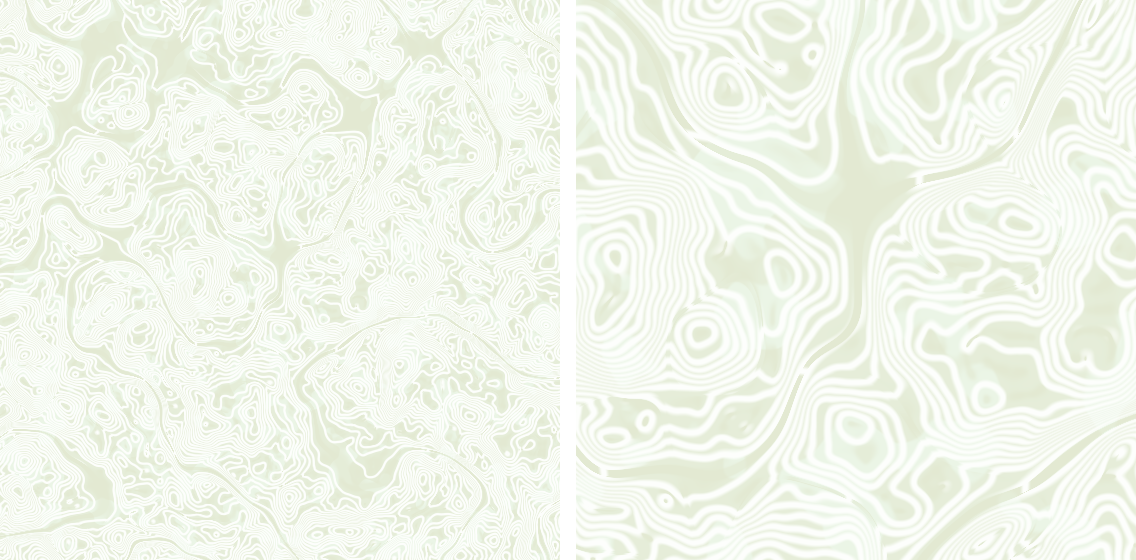
Left, the full canvas; right, a detail of the centre.
This pattern is drawn by a Shadertoy shader. Its source:

```glsl
// Pale topographic map: dense white contour lines of rugged terrain over soft green ground.
// Creased gradient noise carves a branching valley net with narrow floors; finer octaves
// ripple the slopes. Lines keep a constant width, narrowed only where they would merge.

const vec3 LINE_WHITE  = vec3(0.992, 0.998, 0.988);
const vec3 OLIVE_FLOOR = vec3(0.890, 0.915, 0.825);
const vec3 SLOPE_GREEN = vec3(0.900, 0.930, 0.850);
const vec3 MINT_COVER  = vec3(0.920, 0.960, 0.900);

const float LINE_HALF_WIDTH = 0.0021;  // in canvas units
const float LINE_SOFTNESS   = 0.0014;
const float LINE_MAX_SHARE  = 0.38;    // half width as a share of the line spacing
const float SLOPE_STEP      = 0.0007;  // spacing for the finite differences

const float MAIN_SCALE   = 4.4;        // features per canvas side
const float BRANCH_SCALE = 10.5;
const float SPUR_SCALE   = 21.0;
const float RIPPLE_SCALE = 42.0;
const float MAIN_RISE    = 27.0;       // heights in contour levels
const float BRANCH_RISE  = 17.0;
const float SPUR_RISE    = 5.5;
const float RIPPLE_RISE  = 2.1;
const float TILT_RISE    = 6.0;
const float MAIN_FLOOR   = 0.007;      // flat part of the valleys, in noise units
const float BRANCH_FLOOR = 0.008;

vec2 hash2(vec2 p) {
    vec2 q = vec2(dot(p, vec2(127.1, 311.7)), dot(p, vec2(269.5, 183.3)));
    return fract(sin(q) * 43758.5453) * 2.0 - 1.0;
}

// Gradient noise, roughly -0.7 to 0.7
float noise(vec2 p) {
    vec2 i = floor(p), f = p - i;
    vec2 u = f * f * f * (f * (f * 6.0 - 15.0) + 10.0);
    float a = dot(hash2(i), f);
    float b = dot(hash2(i + vec2(1, 0)), f - vec2(1, 0));
    float c = dot(hash2(i + vec2(0, 1)), f - vec2(0, 1));
    float d = dot(hash2(i + vec2(1, 1)), f - vec2(1, 1));
    return mix(mix(a, b, u.x), mix(c, d, u.x), u.y);
}

vec2 noise2(vec2 p) {
    return vec2(noise(p), noise(p + vec2(37.2, 91.7)));
}

// Folds noise into a valley along its zero line, with a flat floor
float valley(float n, float floorWidth) {
    float m = max(abs(n) - floorWidth, 0.0);
    return m * m / (m + floorWidth);
}

// Terrain height, counted in contour levels
float terrain(vec2 p) {
    vec2 q = p + 0.040 * noise2(p * 5.0 + 3.1) + 0.020 * noise2(p * 15.0 + 8.4);

    float mainNoise   = noise(q * MAIN_SCALE + 11.3);
    float branchNoise = noise(q * BRANCH_SCALE + 27.9);

    // Detail fades out toward the valley floors
    float onSlope = smoothstep(0.0, 0.07, abs(mainNoise) - MAIN_FLOOR);
    float onSpur  = mix(0.5, 1.0, smoothstep(0.0, 0.10, abs(branchNoise) - BRANCH_FLOOR));

    float steepness = 1.0 + 0.3 * noise(p * 2.3 + 51.0);
    float h = MAIN_RISE * steepness * valley(mainNoise, MAIN_FLOOR);
    h += BRANCH_RISE * onSlope * valley(branchNoise, BRANCH_FLOOR);
    h += SPUR_RISE * onSpur * onSlope * noise(p * SPUR_SCALE + 5.7);
    h += RIPPLE_RISE * onSpur * onSlope * noise(p * RIPPLE_SCALE);
    return h + TILT_RISE * noise(p * 2.5 + 70.0) + 0.5;
}

void mainImage(out vec4 fragColor, in vec2 fragCoord) {
    float side = min(iResolution.x, iResolution.y);
    vec2 p = fragCoord / side;

    // Height and slope
    float h = terrain(p);
    vec2 slope = vec2(terrain(p + vec2(SLOPE_STEP, 0.0)) - h,
                      terrain(p + vec2(0.0, SLOPE_STEP)) - h) / SLOPE_STEP;
    float steep = max(length(slope), 0.5);

    // Distance to the nearest contour, in canvas units
    float toLine = abs(fract(h + 0.5) - 0.5) / steep;
    float halfWidth = min(LINE_HALF_WIDTH, LINE_MAX_SHARE / steep);
    float soft = max(LINE_SOFTNESS, 0.7 / side);
    float line = 1.0 - smoothstep(halfWidth - soft, halfWidth + soft, toLine);

    // Ground: olive on flats, paler on slopes, with patches of mint cover
    float hilly = smoothstep(15.0, 70.0, steep);
    float cover = noise(p * 17.0 + 40.0) + 0.5 * noise(p * 41.0 + 60.0);
    float mint = smoothstep(0.10, 0.16, cover) * mix(0.3, 1.0, hilly);
    vec3 ground = mix(OLIVE_FLOOR, SLOPE_GREEN, hilly);
    ground = mix(ground, MINT_COVER, mint);

    fragColor = vec4(mix(ground, LINE_WHITE, line), 1.0);
}
```
